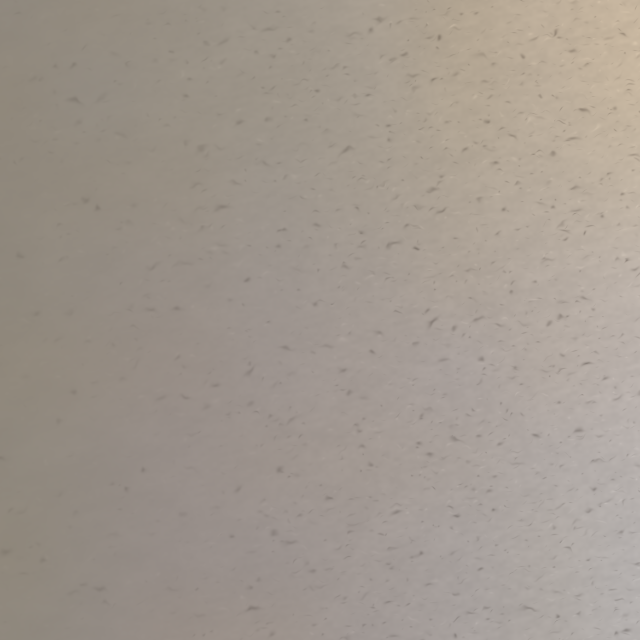
Give the GLSL for this texture, as a WebGL 2 fragment shader.

```glsl
#version 300 es
precision highp float;

uniform vec2 u_resolution;
out vec4 fragColor;

// Wall tones
const vec3 SHADE_TONE = vec3(0.562, 0.532, 0.488);
const vec3 LINEAR_RISE = vec3(0.085, 0.083, 0.088);
const vec3 CURVED_RISE = vec3(0.078, 0.080, 0.078);
const vec3 LILAC_TINT = vec3(0.002, -0.004, 0.016);
const vec3 WARM_GLOW = vec3(0.055, 0.018, -0.030);
const vec3 COOL_GLOW = vec3(-0.012, 0.004, 0.012);

// Surface relief
const float MOTTLE_STRENGTH = 0.014;
const float GRAIN_STRENGTH = 0.022;
const float TINT_DRIFT = 0.008;

// Flecks: cells across the canvas, tilt in radians, depth of tone
const float COARSE_CELLS = 34.0;
const float FINE_CELLS = 62.0;
const float GLINT_CELLS = 48.0;
const float FLECK_TILT = 0.22;
const float TILT_SPREAD = 1.1;
const float COARSE_DEPTH = 0.21;
const float FINE_DEPTH = 0.15;
const float GLINT_DEPTH = 0.065;
const vec3 FLECK_ABSORPTION = vec3(0.95, 1.0, 1.03);

// Integer hash giving three values in 0..1
vec3 hash3(vec2 cell, int seed) {
    uvec3 v = uvec3(ivec3(ivec2(cell), seed)) * 1664525u + 1013904223u;
    v.x += v.y * v.z; v.y += v.z * v.x; v.z += v.x * v.y;
    v ^= v >> 16u;
    v.x += v.y * v.z; v.y += v.z * v.x; v.z += v.x * v.y;
    return vec3(v >> 8u) / 16777216.0;
}

float valueNoise(vec2 p, int seed) {
    vec2 cell = floor(p);
    vec2 f = fract(p);
    f = f * f * (3.0 - 2.0 * f);
    float low = mix(hash3(cell, seed).x, hash3(cell + vec2(1, 0), seed).x, f.x);
    float high = mix(hash3(cell + vec2(0, 1), seed).x, hash3(cell + vec2(1, 1), seed).x, f.x);
    return mix(low, high, f.y) * 2.0 - 1.0;
}

vec2 rotate(vec2 p, float angle) {
    float c = cos(angle);
    float s = sin(angle);
    return vec2(c * p.x + s * p.y, c * p.y - s * p.x);
}

// Scattered soft strokes; sizes are relative to one cell
float flecks(vec2 uv, float cells, float density, float blur, int seed) {
    vec2 p = uv * cells;
    vec2 home = floor(p);
    float cover = 0.0;
    for (int y = -1; y <= 1; y++) {
        for (int x = -1; x <= 1; x++) {
            vec2 cell = home + vec2(x, y);
            vec3 place = hash3(cell, seed);
            vec3 form = hash3(cell, seed + 1);
            float present = smoothstep(-0.08, 0.08, density - place.z);
            float angle = FLECK_TILT + (form.x - 0.5) * TILT_SPREAD;
            vec2 q = rotate(p - cell - place.xy, angle);
            q.y += (form.z - 0.5) * 1.2 * q.x * q.x;
            vec2 radius = vec2(mix(0.13, 0.40, form.y * form.y), mix(0.065, 0.11, form.z)) + blur;
            vec2 d = q / radius;
            float weight = mix(0.25, 1.0, form.z * form.z);
            cover += present * weight * exp(-dot(d, d) * 1.4);
        }
    }
    return min(cover, 1.1);
}

vec3 wallTone(vec2 uv) {
    float x = clamp(uv.x + 0.03 * (uv.y - 0.5), 0.0, 1.0);
    vec3 tone = SHADE_TONE + LINEAR_RISE * x + CURVED_RISE * x * x;
    float lilac = smoothstep(0.85, 0.35, uv.y) * smoothstep(0.0, 0.3, uv.x);
    tone += LILAC_TINT * lilac;
    tone += WARM_GLOW * exp(-7.0 * dot(uv - 1.0, uv - 1.0));
    vec2 lowCorner = uv - vec2(1.0, 0.05);
    tone += COOL_GLOW * exp(-9.0 * dot(lowCorner, lowCorner));
    return tone;
}

void main() {
    vec2 uv = gl_FragCoord.xy / min(u_resolution.x, u_resolution.y);
    float focus = smoothstep(0.0, 0.9, uv.x);
    vec3 color = wallTone(uv);

    // Faint streaked relief, clearer towards the lit side
    vec2 grainAxis = rotate(uv, FLECK_TILT);
    float mottle = valueNoise(grainAxis * vec2(14, 26), 1) + 0.6 * valueNoise(grainAxis * vec2(32, 64), 2);
    float grain = valueNoise(grainAxis * vec2(75, 150), 3) + 0.6 * valueNoise(uv * 170.0, 4);
    color *= 1.0 + MOTTLE_STRENGTH * 0.6 * mottle + GRAIN_STRENGTH * mix(0.15, 0.75, focus) * grain;
    color += TINT_DRIFT * valueNoise(uv * 7.0, 5) * vec3(0.3, 0.0, -0.7);

    // Broken-edged pits and small raised glints
    vec2 wobble = vec2(valueNoise(uv * 110.0, 6), valueNoise(uv * 110.0, 7)) * 0.003;
    float patches = 0.12 * valueNoise(uv * 9.0, 8);
    float blur = mix(0.06, 0.0, focus);
    float coarse = flecks(uv + wobble, COARSE_CELLS, mix(0.20, 0.62, focus) + patches, blur, 20);
    float fine = flecks(uv + wobble, FINE_CELLS, mix(0.08, 0.60, focus) + patches, blur, 30);
    float glint = flecks(uv + wobble, GLINT_CELLS, mix(0.08, 0.50, focus), blur, 40);
    float pits = COARSE_DEPTH * mix(0.5, 1.0, focus) * coarse + FINE_DEPTH * mix(0.4, 1.0, focus) * fine;
    color *= 1.0 - FLECK_ABSORPTION * pits;
    color *= 1.0 + GLINT_DEPTH * mix(0.4, 1.0, focus) * glint;

    fragColor = vec4(clamp(color, 0.0, 1.0), 1.0);
}
```
